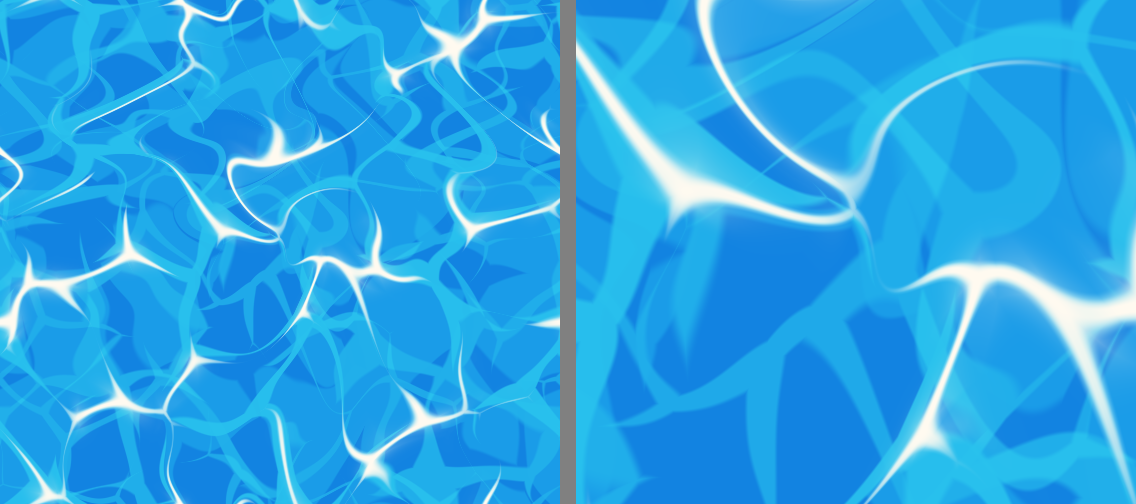
Left, the full canvas; right, a detail of the centre.
Give the GLSL for this texture, as a Shadertoy shader.

```glsl
// Sunlit pool water: flat blue ribbons under a net of bright caustic lines, tiling
#define DEEP vec3(0.07, 0.51, 0.88)
#define BASE vec3(0.10, 0.61, 0.91)
#define MID vec3(0.13, 0.69, 0.92)
#define LIGHT vec3(0.16, 0.76, 0.93)
#define FOAM vec3(0.55, 0.86, 0.95)
#define GLINT vec3(1.0, 0.98, 0.94)
#define GRID vec2(6.0, 5.0)
#define WARP 0.06
#define SOFT 0.022
#define LINE_WIDTH 0.06
#define TAU 6.2831853

vec2 hash2(vec2 c) {
    vec3 q = fract(c.xyx * vec3(0.1031, 0.1030, 0.0973));
    q += dot(q, q.yzx + 33.33);
    return fract((q.xx + q.yz) * q.zy);
}

// Bends the plane with whole-number waves, so the tile still wraps
vec2 warp(vec2 u, float seed) {
    for (float f = 2.0; f < 7.0; f += 1.0) {
        vec2 phase = seed + f * vec2(1.7, 2.9);
        u += WARP / f * sin(TAU * (f * u.yx + vec2(1.0, -1.0) * u) + phase);
    }
    return u;
}

// Slow wrapping variation, about -1 to 1
float ripple(vec2 u, float seed) {
    u *= TAU;
    float sum = sin(2.0 * u.x + u.y + seed * 1.7);
    sum += sin(3.0 * u.y - 2.0 * u.x + seed * 2.3);
    sum += sin(4.0 * u.x + 3.0 * u.y + seed * 3.1);
    return sum / 2.2;
}

// Wrapping cellular noise: x = nearness to an edge, y = to a junction, z = cell tone
vec3 web(vec2 u, vec2 grid, float seed) {
    vec2 p = u * grid;
    vec2 home = floor(p);
    vec3 near = vec3(9.0);
    float tone = 0.0;
    for (int j = -2; j <= 2; j++)
    for (int i = -2; i <= 2; i++) {
        vec2 cell = home + vec2(i, j);
        vec2 rnd = hash2(mod(cell, grid) + seed);
        float d = length(cell + 0.08 + 0.84 * rnd - p);
        if (d < near.x) {
            near = vec3(d, near.xy);
            tone = fract(rnd.x * 7.0 + rnd.y * 5.0);
        } else if (d < near.y) {
            near = vec3(near.x, d, near.y);
        } else {
            near.z = min(near.z, d);
        }
    }
    return vec3(near.y - near.x, near.z - near.x, tone);
}

float ribbon(float d, float width) {
    return 1.0 - smoothstep(width - SOFT, width + SOFT, d);
}

void mainImage(out vec4 fragColor, in vec2 fragCoord) {
    vec2 u = fragCoord / iResolution.xy;
    vec2 a = warp(u, 0.0);
    vec2 b = warp(u, 2.1);
    vec2 c = warp(u, 4.4);

    vec3 net = web(a, GRID, 11.0);
    vec3 under = web(a + vec2(0.012, -0.015), GRID, 11.0);
    vec3 deepNet = web(b, vec2(5.0, 4.0), 37.0);
    vec3 midNet = web(c, vec2(5.0, 5.0), 71.0);
    vec3 fineNet = web(b + 0.3, vec2(7.0, 6.0), 53.0);

    // Deep bands and shaded cell interiors
    vec3 col = BASE;
    float shade = ribbon(deepNet.x, 0.08 + 0.14 * ripple(b, 1.0));
    float hollow = step(net.z, 0.22) * (1.0 - ribbon(net.x, 0.16 + 0.12 * ripple(c, 5.0)));
    col = mix(col, DEEP, 0.95 * max(shade, hollow));

    // Pale ribbons, overlapping like thin sheets
    float mid = ribbon(midNet.x, 0.09 + 0.13 * ripple(c, 2.0));
    float fine = ribbon(fineNet.x, 0.04 + 0.10 * ripple(b, 3.0));
    float pale = ribbon(under.x, 0.05 + 0.13 * ripple(a, 4.0));
    col = mix(col, MID, 0.95 * mid);
    col = mix(col, mix(MID, LIGHT, mid), 0.85 * fine);
    col = mix(col, LIGHT, 0.9 * pale);

    // Tapered caustic lines, swelling at the junctions
    float strength = smoothstep(-0.4, 0.7, ripple(a, 6.0));
    float junction = net.y * net.y;
    float width = strength * (LINE_WIDTH + 0.06 * exp(-40.0 * junction));
    float line = 1.0 - smoothstep(0.4 * width, width + 0.02, net.x);
    float core = 1.0 - smoothstep(0.15 * width, 0.7 * width + 0.012, net.x);
    col = mix(col, FOAM, line * min(1.0, 1.4 * strength));
    col = mix(col, GLINT, core * strength);

    // Warm glints where bright lines meet
    float sparkle = smoothstep(0.35, 0.9, strength);
    float glow = 0.3 * exp(-22.0 * junction) + 0.7 * exp(-160.0 * junction);
    col = mix(col, GLINT, sparkle * glow);

    fragColor = vec4(col, 1.0);
}
```
